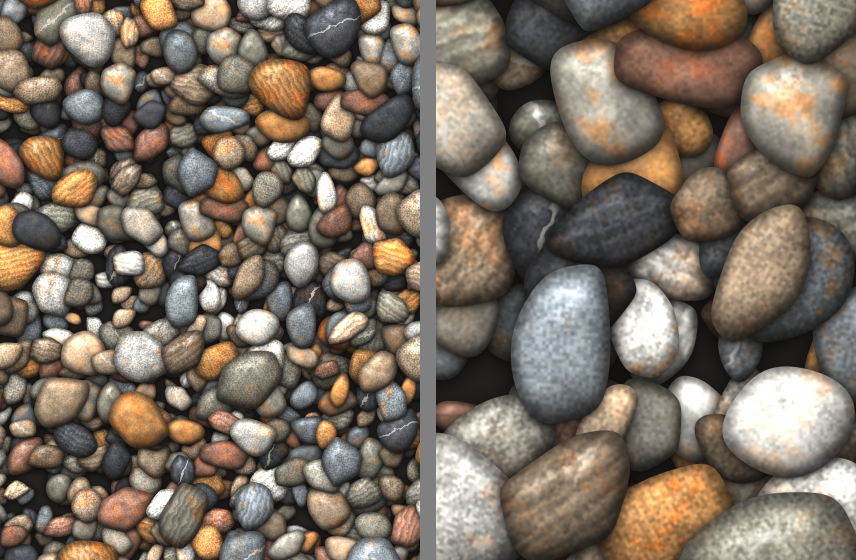
Left, the full canvas; right, a detail of the centre.
A WebGL 2 fragment shader for this texture:

```glsl
#version 300 es
precision highp float;
// A bed of wet beach pebbles seen from above under a soft overcast sky.
// Jittered grids of rounded polygons are painted from the lowest layer up;
// every stone is domed, grained, glossy and shades the stones beneath it.

uniform vec2 u_resolution;
out vec4 fragColor;

const float TAU = 6.28319;
const int SIDES = 7;

float hash(vec2 v) {
    return fract(sin(dot(v, vec2(127.1, 311.7))) * 43758.5);
}

float pick(float seed, float slot) {
    return hash(vec2(seed * 37.0, slot));
}

float noise(vec2 p) {
    vec2 i = floor(p), f = fract(p);
    f = f * f * (3.0 - 2.0 * f);
    return mix(mix(hash(i), hash(i + vec2(1, 0)), f.x),
               mix(hash(i + vec2(0, 1)), hash(i + vec2(1, 1)), f.x), f.y);
}

float fbm(vec2 p) {
    return 0.5 * noise(p) + 0.3 * noise(p * 2.1 + 5.3) + 0.2 * noise(p * 4.3 + 9.7);
}

mat2 rotation(float a) {
    float c = cos(a), s = sin(a);
    return mat2(c, s, -s, c);
}

// Rounded polygon: xy = gradient, z = radial value (1 on the outline).
vec3 pebbleShape(vec2 q, float seed) {
    float power = mix(3.5, 11.0, pick(seed, 1.0));
    float total = 0.0;
    vec2 slope = vec2(0.0);
    for (int i = 0; i < SIDES; i++) {
        float side = float(i);
        float angle = (side + 0.7 * pick(seed, 10.0 + side)) * TAU / float(SIDES);
        vec2 facing = vec2(cos(angle), sin(angle)) / mix(0.82, 1.12, pick(seed, 20.0 + side));
        float w = max(dot(q, facing), 0.0001);
        float wp = pow(w, power - 1.0);
        total += wp * w;
        slope += wp * facing;
    }
    float d = max(pow(total, 1.0 / power), 0.01);
    return vec3(slope / pow(d, power - 1.0), d);
}

// Mineral colours ordered from common to rare.
vec3 mineral(float h) {
    vec3 tones[9] = vec3[9](
        vec3(0.46, 0.45, 0.40), vec3(0.43, 0.46, 0.48), vec3(0.50, 0.43, 0.35),
        vec3(0.22, 0.23, 0.25), vec3(0.60, 0.58, 0.53), vec3(0.55, 0.39, 0.32),
        vec3(0.72, 0.62, 0.51), vec3(0.86, 0.85, 0.82), vec3(0.74, 0.52, 0.30));
    return tones[int(8.99 * pow(h, 1.25))];
}

// Albedo with blotches, fine grain, layering and an occasional pale vein.
vec3 stoneColour(vec2 local, float seed) {
    vec2 at = local + 3.0 * seed;
    float blotch = fbm(at * 75.0);
    float grain = noise(at * 480.0) - 0.5;
    vec3 c = mineral(pick(seed, 2.0)) * mix(0.8, 1.25, pick(seed, 3.0));
    c *= 0.72 + 0.56 * blotch + mix(0.12, 0.5, pick(seed, 4.0)) * grain;
    float bands = sin(local.y * 620.0 + 9.0 * blotch);
    c *= 1.0 + 0.14 * bands * step(0.72, pick(seed, 5.0));
    float across = dot(local, vec2(0.5, 0.86)) + 0.016 * (blotch - 0.5);
    float vein = 1.0 - smoothstep(0.0008, 0.003, abs(across));
    c = mix(c, vec3(0.84, 0.82, 0.78), 0.65 * vein * step(0.88, pick(seed, 6.0)));
    float rust = smoothstep(0.5, 0.75, fbm(at * 50.0 + 31.0));
    return mix(c, c * vec3(1.3, 0.98, 0.72), rust * pick(seed, 7.0));
}

// Diffuse sky light, darkened rim and a mottled wet sheen.
vec3 shade(vec3 albedo, vec2 outward, float d, vec2 p, float gloss) {
    vec3 n = normalize(vec3(outward * 1.25 * d * d, 1.0));
    float diffuse = max(dot(n, normalize(vec3(-0.2, 0.55, 0.8))), 0.0);
    float rim = 1.0 - 0.5 * smoothstep(0.7, 1.02, d);
    float sheen = pow(max(dot(n, normalize(vec3(-0.12, 0.36, 1.0))), 0.0), 26.0);
    sheen *= gloss * smoothstep(0.25, 0.75, fbm(p * 130.0));
    return albedo * (0.3 + 1.0 * diffuse) * rim + vec3(0.40, 0.41, 0.42) * sheen;
}

// Paints one grid of pebbles over the colour below.
vec3 pebbleLayer(vec3 below, vec2 p, float cell, float share, float layer) {
    vec2 grid = p / cell + layer * vec2(7.37, 3.61);
    float pixel = 1.0 / u_resolution.y;
    for (int j = -1; j <= 1; j++)
    for (int i = -1; i <= 1; i++) {
        vec2 id = floor(grid) + vec2(i, j);
        float seed = hash(id + 17.3 * layer);
        if (pick(seed, 0.0) > share) continue;
        vec2 centre = id + mix(vec2(0.2), vec2(0.8), vec2(pick(seed, 30.0), pick(seed, 31.0)));
        vec2 offset = (grid - centre) * cell;
        if (length(offset) > 1.2 * cell) continue;
        mat2 turn = rotation(TAU * pick(seed, 32.0));
        vec2 local = offset * turn;
        float longest = cell * mix(0.42, 0.74, pick(seed, 33.0));
        vec2 radii = longest * vec2(1.0, mix(0.54, 0.92, pick(seed, 34.0)));
        vec3 shape = pebbleShape(local / radii, seed);
        vec2 slope = turn * (shape.xy / radii);
        float dist = (shape.z - 1.0) / max(length(slope), 1.0);
        vec2 outward = normalize(slope + 0.0001);
        // Contact shadow, deeper on the lower side.
        float shadow = (0.56 - 0.22 * outward.y) * exp(-max(dist, 0.0) / 0.0055);
        below *= 1.0 - shadow;
        float cover = 1.0 - smoothstep(-0.7 * pixel, 0.7 * pixel, dist);
        if (cover > 0.0) {
            vec3 albedo = stoneColour(local, seed);
            below = mix(below, shade(albedo, outward, shape.z, p, pick(seed, 35.0)), cover);
        }
    }
    return below;
}

void main() {
    vec2 p = gl_FragCoord.xy / u_resolution.y;
    vec3 colour = vec3(0.10, 0.095, 0.09);
    colour = pebbleLayer(colour, p, 0.043, 1.0, 1.0);
    colour = pebbleLayer(colour, p, 0.056, 0.95, 2.0);
    colour = pebbleLayer(colour, p, 0.063, 0.72, 3.0);
    colour = pebbleLayer(colour, p, 0.086, 0.34, 4.0);
    colour = mix(vec3(0.055, 0.05, 0.045), vec3(1.0), colour * 1.08);
    fragColor = vec4(clamp(colour, 0.0, 1.0), 1.0);
}
```
